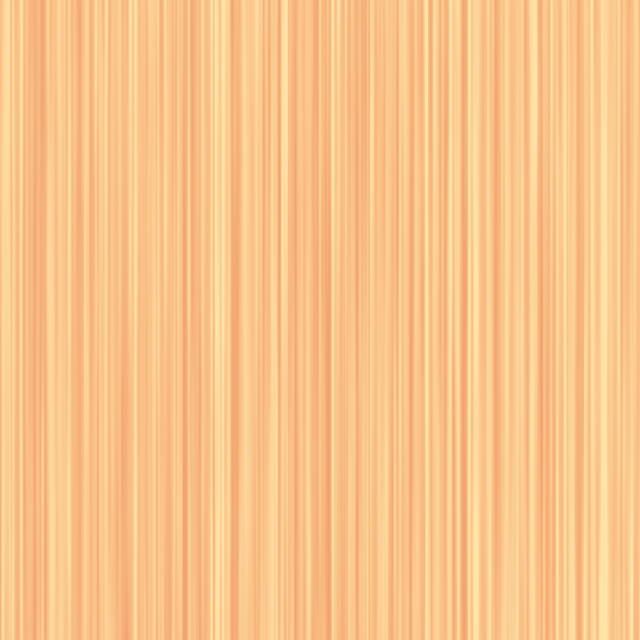
A Shadertoy shader for this texture:

```glsl
// Pale honey wood veneer with fine, straight vertical grain.

const vec3 DARK_GRAIN = vec3(0.950, 0.638, 0.435);
const vec3 MID_WOOD   = vec3(0.980, 0.761, 0.533);
const vec3 PALE_GRAIN = vec3(1.000, 0.895, 0.660);

// Sineless hash, 0 to 1
float hash(vec2 p) {
    vec3 q = fract(p.xyx * vec3(0.1031, 0.1030, 0.0973));
    q += dot(q, q.yzx + 33.33);
    return fract((q.x + q.y) * q.z);
}

// Tone of one fibre, drifting slowly along its length; -0.5 to 0.5
float fibre(float column, float y, float seed) {
    float id = column + seed * 57.0;
    y += 10.0 * hash(vec2(id, seed + 0.5));
    float row = floor(y);
    float a = hash(vec2(id, row));
    float b = hash(vec2(id, row + 1.0));
    return mix(a, b, smoothstep(0.0, 1.0, y - row)) - 0.5;
}

// Neighbouring fibres blended across the grain
float grain(vec2 p, vec2 frequency, float seed) {
    p *= frequency;
    float column = floor(p.x);
    float blend = smoothstep(0.0, 1.0, p.x - column);
    return mix(fibre(column, p.y, seed), fibre(column + 1.0, p.y, seed), blend);
}

// Sparse narrow streaks, one per cell, with random place and strength
float streaks(vec2 p, float count, float halfWidth, float seed) {
    float cell = floor(p.x * count);
    float sum = 0.0;
    for (float i = -1.0; i <= 1.0; i++) {
        float id = cell + i;
        float center = (id + hash(vec2(id + 11.0, seed))) / count;
        float strength = hash(vec2(id + 31.0, seed + 7.0));
        float fade = 0.75 + 0.5 * fibre(id, p.y * 1.3, seed);
        float d = (p.x - center) / halfWidth;
        sum += strength * strength * fade * exp(-d * d);
    }
    return sum;
}

// Maps a signed tone to the wood colours
vec3 woodColor(float tone) {
    vec3 toward = tone < 0.0 ? DARK_GRAIN : PALE_GRAIN;
    return mix(MID_WOOD, toward, min(abs(tone), 1.0));
}

void mainImage(out vec4 fragColor, in vec2 fragCoord) {
    vec2 p = fragCoord / iResolution.y;

    // Broad bands down to hairline fibres
    float tone = 0.36 * grain(p, vec2(17.0, 0.8), 1.0);
    tone += 0.32 * grain(p, vec2(55.0, 0.6), 2.0);
    tone += 0.75 * grain(p, vec2(145.0, 0.7), 3.0);
    tone += 1.30 * grain(p, vec2(240.0, 0.9), 4.0);
    tone += 0.45 * grain(p, vec2(256.0, 5.0), 5.0);

    // Pale and dark accent lines
    tone += 0.90 * streaks(p, 56.0, 0.0019, 6.0);
    tone -= 0.72 * streaks(p, 62.0, 0.0017, 8.0);

    fragColor = vec4(woodColor(1.15 * tone), 1.0);
}
```
